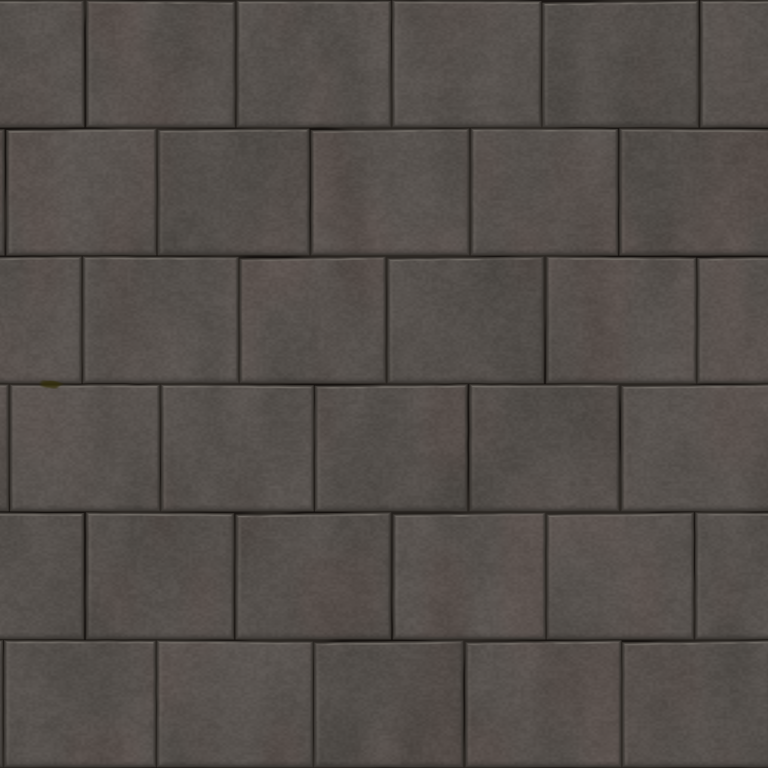
Reproduce this texture procedurally as a three.js fragment shader.

```glsl
// Grey-brown concrete roof tiles: six staggered courses of five tiles.
// Each tile is a rounded box with jittered side joints; its edge distance
// drives the dark gap and soft shading, and wrapped noise weathers the face.
varying vec2 vUv;

const vec2 TILES = vec2(5.0, 6.0);          // across, down
const float EVEN_SHIFT = 0.012;             // course offsets, in tiles
const float ODD_SHIFT = 0.510;
const float JOINT_JITTER = 0.05;            // in tiles
const float TOP_TILT = 0.003;               // the rest in canvas units
const float CORNER = 0.002;
const float GAP_MIN = -0.0004;
const float GAP_MAX = 0.0006;
const float EDGE_WOBBLE = 0.0006;
const float EDGE_SOFT = 0.0056;
const float GRAIN = 0.05;

const vec3 FACE_LIGHT = vec3(0.352, 0.331, 0.316);
const vec3 FACE_DIM = vec3(0.302, 0.286, 0.270);
const vec3 EDGE_SHADE = vec3(0.25, 0.235, 0.22);
const vec3 JOINT = vec3(0.195, 0.178, 0.16);
const vec3 GAP = vec3(0.085, 0.07, 0.062);
const vec3 WORN_EDGE = vec3(0.45, 0.43, 0.405);
const vec3 RUST = vec3(0.010, -0.004, -0.004);
const vec3 MOSS = vec3(0.20, 0.18, 0.04);
const vec2 MOSS_AT = vec2(0.066, 0.5);
const vec2 MOSS_SIZE = vec2(0.016, 0.006);

float hash(vec2 p) {
  vec3 q = fract(vec3(p.xyx) * vec3(0.1031, 0.1030, 0.0973));
  q += dot(q, q.yzx + 33.33);
  return fract((q.x + q.y) * q.z);
}

// Value noise over the canvas, wrapping after the given cell counts
float noise(vec2 uv, vec2 cells, float seed) {
  vec2 p = uv * cells;
  vec2 i = floor(p);
  vec2 f = fract(p);
  f = f * f * (3.0 - 2.0 * f);
  vec2 a = mod(i, cells) + seed;
  vec2 b = mod(i + 1.0, cells) + seed;
  return mix(mix(hash(a), hash(vec2(b.x, a.y)), f.x),
             mix(hash(vec2(a.x, b.y)), hash(b), f.x), f.y);
}

float tileHash(vec2 id, float seed) {
  return hash(mod(id, TILES) + seed);
}

// Left joint of a tile, in tiles
float jointAt(vec2 id) {
  return id.x + JOINT_JITTER * tileHash(id, 11.0);
}

float gapOf(vec2 id) {
  return mix(GAP_MIN, GAP_MAX, tileHash(id, 23.0));
}

void main() {
  // Course and tile lookup
  float course = min(floor(vUv.y * TILES.y), TILES.y - 1.0);
  float u = vUv.x * TILES.x - mix(EVEN_SHIFT, ODD_SHIFT, mod(course, 2.0));
  float v = vUv.y * TILES.y - course;
  vec2 id = vec2(floor(u), course);
  if (u < jointAt(id)) id.x -= 1.0;
  vec2 next = id + vec2(1.0, 0.0);

  // Distances to the four edges
  float wobble = EDGE_WOBBLE * (noise(vUv, vec2(50.0), 31.0) - 0.5);
  float left = (u - jointAt(id)) / TILES.x - gapOf(id) + wobble;
  float right = (jointAt(next) - u) / TILES.x - gapOf(next) - wobble;
  float bottom = v / TILES.y + wobble;
  float across = u - jointAt(id);
  float lean = tileHash(id, 41.0);
  float tilt = TOP_TILT * lean * mix(across, 1.0 - across, step(0.5, lean));
  float top = 1.8 * ((1.0 - v) / TILES.y - tilt - wobble);
  vec2 q = CORNER - vec2(min(left, right), min(bottom, top));
  float d = CORNER - length(max(q, 0.0)) - min(max(q.x, q.y), 0.0);

  // Weathered face: tile tone, upright bands, mottling and fine grain
  float band = noise(vUv, vec2(22.0, 6.0), 53.0);
  float mottle = noise(vUv, vec2(45.0, 38.0), 67.0);
  float fine = noise(vUv, vec2(250.0, 320.0), 5.0);
  float coarse = noise(vUv, vec2(110.0, 170.0), 17.0);
  float tone = 0.64 + 0.55 * (tileHash(id, 71.0) - 0.5)
             + 0.9 * (band - 0.5) + 0.4 * (mottle - 0.5);
  vec3 face = mix(FACE_DIM, FACE_LIGHT, clamp(tone, -0.1, 1.15));
  face += GRAIN * (0.65 * fine + 0.35 * coarse - 0.5);
  float rust = noise(vUv, vec2(19.0, 9.0), 83.0) * (0.6 + 0.6 * tileHash(id, 89.0));
  face += RUST * smoothstep(0.25, 0.85, rust);

  // Shade under the lower and right edges, worn light upper and left edges
  face *= mix(0.84, 1.0, smoothstep(0.002, 0.011, bottom));
  face *= mix(0.93, 1.0, smoothstep(0.0, 0.010, right));
  float wear = 0.25 + 0.75 * noise(vUv, vec2(60.0, 12.0), 97.0);
  float rim = smoothstep(0.002, 0.005, top) * (1.0 - smoothstep(0.006, 0.010, top));
  float side = smoothstep(0.003, 0.006, left) * (1.0 - smoothstep(0.006, 0.010, left));
  face = mix(face, WORN_EDGE, wear * max(0.95 * rim, 0.3 * side));

  // Joint profile: unevenly open gap, soft joint, shaded edge, face
  float open = smoothstep(0.2, 0.8, noise(vUv, vec2(17.0, 18.0), 29.0));
  vec3 depth = mix(JOINT, GAP, 0.25 + 0.75 * open);
  vec3 color = mix(depth, JOINT, smoothstep(-0.0004, 0.0014, d));
  color = mix(color, EDGE_SHADE, smoothstep(0.0008, 0.0026, d));
  color = mix(color, face, smoothstep(0.0018, EDGE_SOFT, d));

  // Small moss tuft in one joint
  float moss = length((vUv - MOSS_AT) / MOSS_SIZE) + 0.5 * (coarse - 0.5);
  color = mix(color, MOSS, 0.8 * (1.0 - smoothstep(0.5, 1.1, moss)));

  gl_FragColor = vec4(color, 1.0);
}
```
